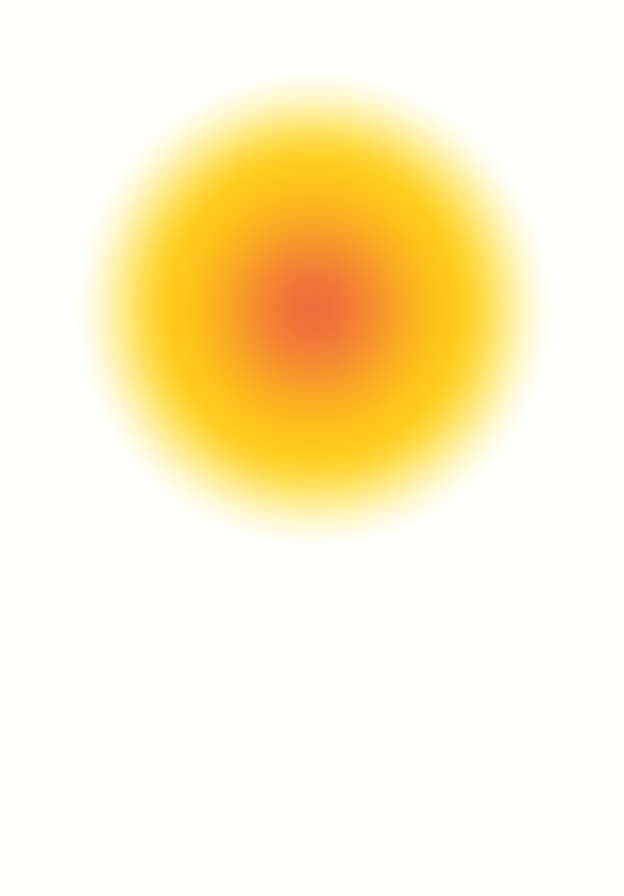
Reproduce this background procedurally as a Shadertoy shader.

```glsl
// A soft glowing sun, coral at its heart and yellow at its rim, on a white sky.

vec3 sunColor(float radius) {
    vec3 coral = vec3(0.94, 0.43, 0.24);
    vec3 amber = vec3(0.995, 0.76, 0.10);
    vec3 lemon = vec3(1.0, 0.86, 0.14);
    vec3 body = mix(coral, amber, smoothstep(0.0, 0.155, radius));
    return mix(body, lemon, smoothstep(0.11, 0.24, radius));
}

void mainImage(out vec4 fragColor, in vec2 fragCoord) {
    // Distances are measured in canvas heights
    vec2 center = vec2(0.502 * iResolution.x / iResolution.y, 0.655);
    float radius = length(fragCoord / iResolution.y - center);

    // The wide blurred rim fades into the sky
    vec3 sky = vec3(1.0, 1.0, 0.996);
    float coverage = 1.0 - smoothstep(0.155, 0.275, radius);
    fragColor = vec4(mix(sky, sunColor(radius), coverage), 1.0);
}
```
